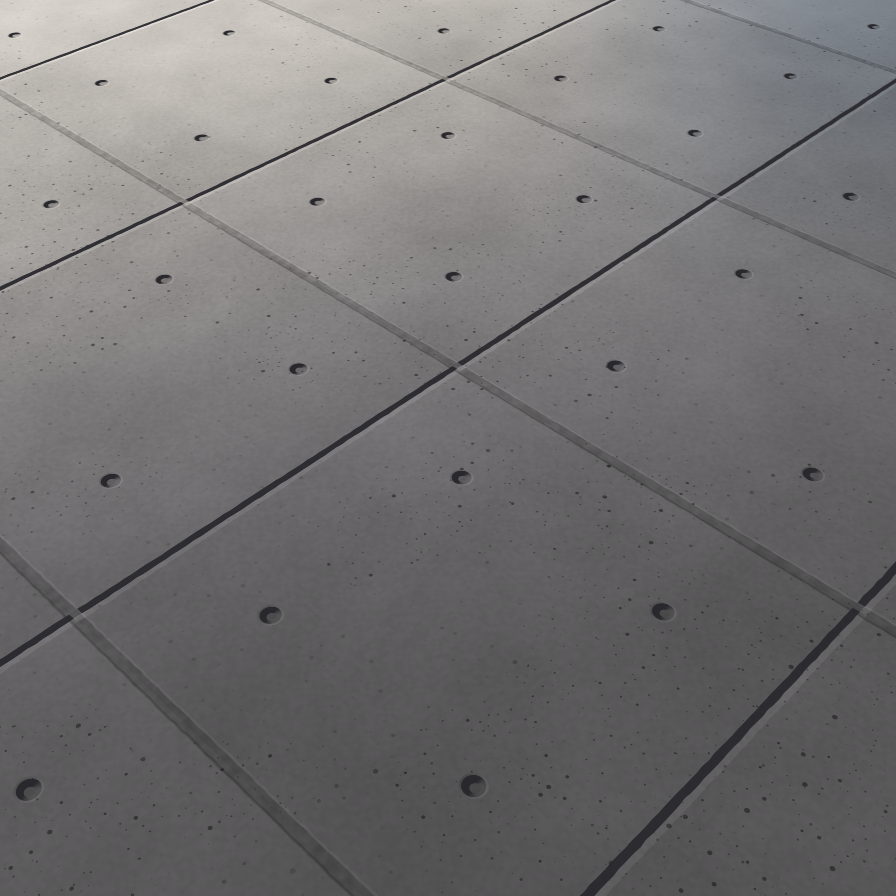
A WebGL 2 fragment shader for this texture:

```glsl
#version 300 es
precision highp float;
uniform vec2 u_resolution;
out vec4 outColor;

float hash(vec2 p) {
  vec3 q = fract(vec3(p.xyx) * 0.1031);
  q += dot(q, q.yzx + 33.33);
  return fract((q.x + q.y) * q.z);
}

float noise(vec2 p) {
  vec2 cell = floor(p), f = fract(p);
  f = f * f * (3.0 - 2.0 * f);
  return mix(mix(hash(cell), hash(cell + vec2(1, 0)), f.x),
             mix(hash(cell + vec2(0, 1)), hash(cell + vec2(1, 1)), f.x), f.y);
}

float fbm(vec2 p) {
  float sum = 0.0, amplitude = 0.5;
  for (int i = 0; i < 5; i++) {
    sum += amplitude * noise(p);
    p = mat2(1.6, 1.2, -1.2, 1.6) * p + 7.3;
    amplitude *= 0.5;
  }
  return sum;
}

float band(float x, float low, float high, float blur) {
  return smoothstep(low - blur, low + blur, x) - smoothstep(high - blur, high + blur, x);
}

// Light on the floor: bright and warm far left, cool far right
vec3 floorLight(vec2 uv) {
  float reach = max(uv.y + 0.25 * (0.4 - uv.x), 0.0);
  float level = 0.335 + 0.42 * pow(reach, 2.1);
  float cool = smoothstep(0.55, 1.0, uv.x) * smoothstep(0.6, 1.0, uv.y);
  level -= 0.13 * cool;
  vec3 tint = mix(vec3(1.0, 0.985, 1.0), vec3(1.015, 0.99, 0.96), smoothstep(0.4, 0.7, level));
  return level * mix(tint, vec3(0.95, 1.0, 1.06), cool);
}

// Small dark air pockets, one candidate in each cell
float pores(vec2 floorPos, float density, float blur) {
  vec2 grid = floorPos * density, cell = floor(grid);
  vec2 center = 0.25 + 0.5 * vec2(hash(cell + 3.1), hash(cell + 17.7));
  float radius = mix(0.04, 0.13, pow(hash(cell + 41.3), 3.0));
  float b = blur * density;
  float dotMask = 1.0 - smoothstep(radius - b, radius + b, length(fract(grid) - center));
  return dotMask * step(0.6, hash(cell + 63.9)) * min(1.0, radius / b);
}

void main() {
  vec2 uv = gl_FragCoord.xy / u_resolution;

  // Perspective: canvas to floor, one unit per slab
  mat3 floorToCanvas = mat3(0.443, 0.3377, 0.1906, -0.2652, 0.3319, 0.1917, 0.5104, 0.5898, 1.0);
  vec3 projected = inverse(floorToCanvas) * vec3(uv, 1.0);
  vec2 pos = projected.xy / projected.z;
  float blur = 0.5 * max(length(dFdx(pos)), length(dFdy(pos)));

  // Concrete: clouds, grain, pores and a tone for each slab
  vec2 slab = floor(pos);
  vec3 color = floorLight(uv);
  float clouds = fbm(pos * 2.6 + hash(slab) * 40.0) - 0.48;
  float stains = fbm(pos * 9.0 + 20.0) - 0.48;
  float grain = (noise(pos * 130.0 + 90.0) - 0.5) * (1.0 - smoothstep(0.002, 0.006, blur));
  color *= 1.0 + 0.17 * clouds + 0.07 * stains + 0.06 * grain;
  color *= 0.985 + 0.03 * hash(slab + 5.0);
  float pitting = smoothstep(0.35, 0.6, noise(pos * 4.0 + 11.0));
  color *= 1.0 - 0.4 * pores(pos, 28.0, blur) * (0.3 + 0.7 * pitting);
  color *= 1.0 - 0.3 * pores(pos + 50.3, 55.0, blur) * pitting;

  // Joints: a shallow grey one across, a deep shadowed one along
  vec3 shadow = vec3(0.155, 0.155, 0.175);
  vec2 joint = pos - round(pos) + 0.002 * (noise(pos * 60.0) - 0.5);
  float shallow = band(joint.x, -0.012, 0.012, blur);
  color *= 1.0 - shallow * (0.14 + 0.12 * (noise(pos * 70.0) - 0.5));
  color *= 1.0 + 0.08 * band(joint.x, 0.011, 0.016, blur);
  color *= 1.0 - 0.15 * band(joint.x, -0.014, -0.009, blur);
  float bevel = band(joint.y, -0.015, -0.002, blur);
  float crossing = band(joint.x, -0.004, 0.013, blur);
  color *= 1.0 + bevel * (0.12 + 0.12 * crossing);
  float deep = band(joint.y, -0.003, 0.012, blur) * (1.0 - 0.85 * crossing);
  color = mix(color, shadow, 0.93 * deep);

  // Tie holes: four per slab, shaded from the upper left
  vec2 offset = fract(pos * 2.0) * 0.5 - 0.25;
  vec2 side = vec2(offset.x - offset.y, offset.x + offset.y) * 0.7071;
  float radius = length(side);
  float facing = dot(side, vec2(0.85, -0.53)) / max(radius, 0.001);
  vec3 surface = color;
  float rim = band(radius, 0.019, 0.024, blur);
  color *= 1.0 + 0.14 * rim * facing;
  float hole = 1.0 - smoothstep(0.02 - blur, 0.02 + blur, radius);
  vec3 wall = mix(shadow, surface * 0.9, smoothstep(-0.1, 1.0, facing));
  color = mix(color, wall, hole);
  float plug = length(side - vec2(0.002, -0.004));
  color = mix(color, surface * 0.84, 1.0 - smoothstep(0.009 - blur, 0.009 + blur, plug));

  outColor = vec4(clamp(color, 0.0, 1.0), 1.0);
}
```
